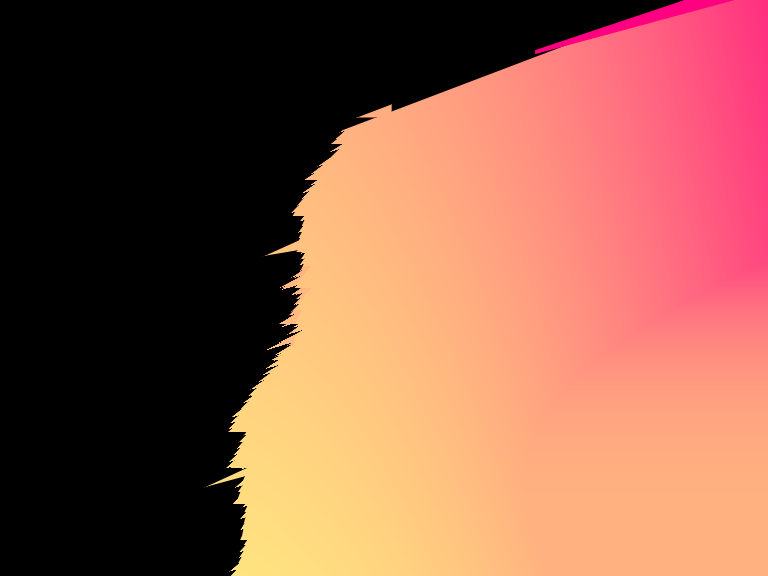
Write a WebGL 2 fragment shader that draws this background.

```glsl
#version 300 es
precision highp float;
// A warm sheet, yellow to pink, with a torn left side against black.
// Its outline is a smooth profile roughened by layers of random sawteeth;
// the colour is one green ramp, folded along a crease at the right.
uniform vec2 u_resolution;
out vec4 fragColor;

float hash(float n) {
    return fract(sin(n * 127.1) * 43758.5);
}

// Coverage of a signed distance, positive inside, over one pixel.
float cover(float d) {
    return clamp(d * u_resolution.y + 0.5, 0.0, 1.0);
}

// Teeth of random length: flat below, sloping back to zero above.
float sawteeth(float y, float count) {
    float cell = floor(y * count);
    return hash(cell + count) * (1.0 - fract(y * count));
}

// Thin wedge opening to the right of its tip, between two slopes.
float spike(vec2 p, vec2 tip, float reach, vec2 slopes) {
    vec2 q = p - tip;
    float d = min(q.y - slopes.x * q.x, slopes.y * q.x - q.y);
    return min(d, reach - q.x);
}

// Green level: falls to the upper right, rises again below the crease.
float greenRamp(vec2 p) {
    float d = p.x - 0.6;
    float upper = 0.69 - 0.28 * d - 0.5 * d * d + 0.2 * (0.83 - p.y);
    float lower = 0.7 - 2.6 * p.y * p.y * p.y;
    return max(upper, lower);
}

void main() {
    vec2 p = gl_FragCoord.xy / u_resolution.y;

    // Torn side: smooth profile, then coarse, fine and slanted teeth
    float profile = 0.43 + 0.1 * smoothstep(0.28, 0.44, p.y)
                  + 0.1 * smoothstep(0.62, 0.83, p.y);
    float frayed = smoothstep(0.34, 0.4, p.y) * (1.0 - smoothstep(0.5, 0.54, p.y));
    float slantedY = p.y - 0.3 * (p.x - 0.5);
    float edge = profile - 0.03 * sawteeth(p.y, 16.0)
               - 0.04 * frayed * sawteeth(slantedY, 62.0)
               - 0.012 * sawteeth(slantedY, 105.0);

    // Body under the slanted top, with its longest spikes
    float topLine = 0.795 + 0.38 * (p.x - 0.65);
    float body = min(p.x - edge, (topLine - p.y) * 0.93);
    body = max(body, spike(p, vec2(0.358, 0.155), 0.09, vec2(0.27, 0.46)));
    body = max(body, spike(p, vec2(0.46, 0.556), 0.075, vec2(0.17, 0.45)));
    body = max(body, spike(p, vec2(0.62, 0.796), 0.06, vec2(0.0, 0.38)));

    // Rosy teeth pointing inward from the frayed part
    float taper = smoothstep(0.38, 0.53, p.y);
    float tooth = fract(p.y * 26.0) * (0.5 + 0.5 * hash(floor(p.y * 26.0)));
    float rosy = min(0.51 + 0.04 * taper * tooth - p.x,
                     min(p.y - 0.4, 0.538 - p.y));
    float green = greenRamp(p) - 0.06 * cover(rosy);
    vec3 color = vec3(1.0, clamp(green, 0.0, 1.0), 0.5) * cover(body);

    // Hot pink sliver along the top
    float run = p.x - 0.929;
    float sliver = min(run, min(0.913 + 0.335 * run - p.y,
                                p.y - 0.906 - 0.271 * run));
    color = mix(color, vec3(1.0, 0.0, 0.5), cover(sliver));

    fragColor = vec4(color, 1.0);
}
```
